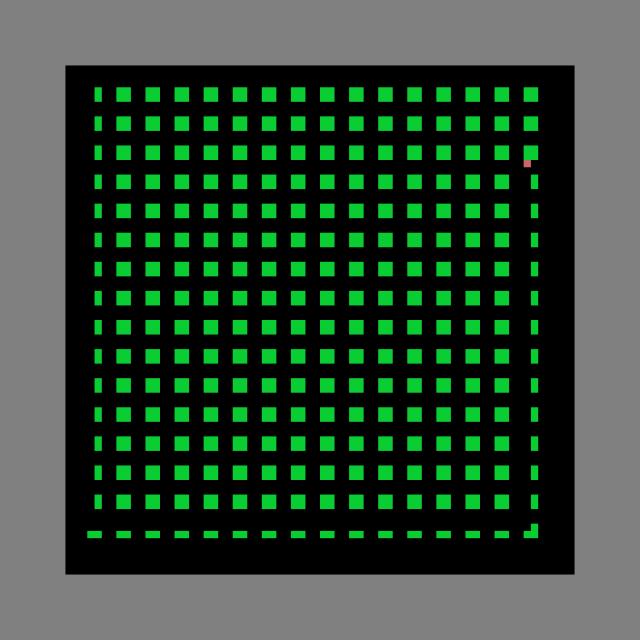
This pattern is drawn by a WebGL 1 fragment shader. Its source:

```glsl
precision highp float;

// A black panel on a grey margin, holding a 16 by 16 lattice of green squares.
// The canvas is an 88 by 88 unit grid; squares are 2 units wide, 4 apart, and some
// border squares are cut to half. Edges use exact box coverage per pixel.

uniform vec2 u_resolution;

// Share of the pixel centred at p, of the given size, inside the box lo..hi
float boxCoverage(vec2 p, vec2 size, vec2 lo, vec2 hi) {
  vec2 overlap = min(hi, p + 0.5 * size) - max(lo, p - 0.5 * size);
  vec2 share = clamp(overlap / size, 0.0, 1.0);
  return share.x * share.y;
}

// Green squares, with row 0 at the top and cells centred on their squares
float latticeCoverage(vec2 p, vec2 size) {
  vec2 cell = floor((p - 11.0) / 4.0);
  vec2 local = p - 11.0 - 4.0 * cell;
  if (min(cell.x, cell.y) < 0.0 || max(cell.x, cell.y) > 15.0) return 0.0;

  // Halve the bottom row, the left column and most of the right column
  vec2 lo = vec2(1.0);
  if (cell.y > 14.5) lo.y = 2.0;
  else if (cell.x < 0.5 || (cell.x > 14.5 && cell.y > 2.5)) lo.x = 2.0;
  return boxCoverage(local, size, lo, vec2(3.0));
}

void main() {
  vec2 pixel = 88.0 / u_resolution;
  vec2 p = gl_FragCoord.xy * pixel;
  p.y = 88.0 - p.y;

  // Panel on its margin
  float panel = boxCoverage(p, pixel, vec2(9.0), vec2(79.0));
  vec3 color = vec3(0.5) * (1.0 - panel);

  // Lattice, plus the unit that turns the lower right corner into an L
  float green = latticeCoverage(p, pixel)
              + boxCoverage(p, pixel, vec2(73.0, 72.0), vec2(74.0, 73.0));
  color += vec3(0.04, 0.8, 0.2) * green;

  // Single pink unit below the third square of the right column
  float pink = boxCoverage(p, pixel, vec2(72.0, 22.0), vec2(73.0, 23.0));
  color += vec3(0.8, 0.4, 0.4) * pink;

  gl_FragColor = vec4(color, 1.0);
}
```
